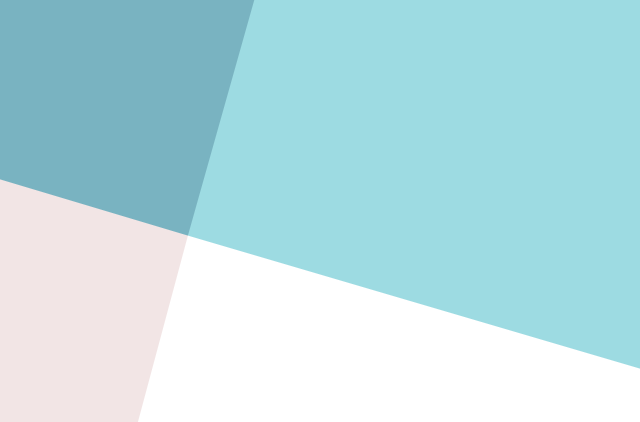
Reproduce this background procedurally as a Shadertoy shader.

```glsl
#define BLUE vec3(0.475, 0.702, 0.757)
#define TEAL vec3(0.616, 0.859, 0.886)
#define PINK vec3(0.949, 0.898, 0.898)
#define WHITE vec3(1.0)
#define JUNCTION vec2(0.2936, 0.4417)
#define LEFT_END vec2(0.0, 0.575)
#define RIGHT_END vec2(1.0, 0.1265)
#define TOP_END vec2(0.3973, 1.0)
#define BOTTOM_END vec2(0.2155, 0.0)

// Signed distance to the line from a to b, positive on its left side
float lineSide(vec2 p, vec2 a, vec2 b) {
    vec2 along = normalize(b - a);
    vec2 offset = p - a;
    return along.x * offset.y - along.y * offset.x;
}

// Coverage ramp about one pixel wide
float coverage(float signedDistance) {
    return clamp(signedDistance * iResolution.y + 0.5, 0.0, 1.0);
}

void mainImage(out vec4 fragColor, in vec2 fragCoord) {
    // Canvas units: height is one, ends are stretched by the aspect ratio
    vec2 aspect = vec2(iResolution.x / iResolution.y, 1.0);
    vec2 p = fragCoord / iResolution.y;
    vec2 junction = JUNCTION * aspect;

    // Each divider bends slightly where the two cross
    float above = p.x < junction.x
        ? lineSide(p, LEFT_END * aspect, junction)
        : lineSide(p, junction, RIGHT_END * aspect);
    float rightward = p.y > junction.y
        ? lineSide(p, TOP_END * aspect, junction)
        : lineSide(p, junction, BOTTOM_END * aspect);

    // Four flat panels
    float rightMask = coverage(rightward);
    vec3 upper = mix(BLUE, TEAL, rightMask);
    vec3 lower = mix(PINK, WHITE, rightMask);
    fragColor = vec4(mix(lower, upper, coverage(above)), 1.0);
}
```
